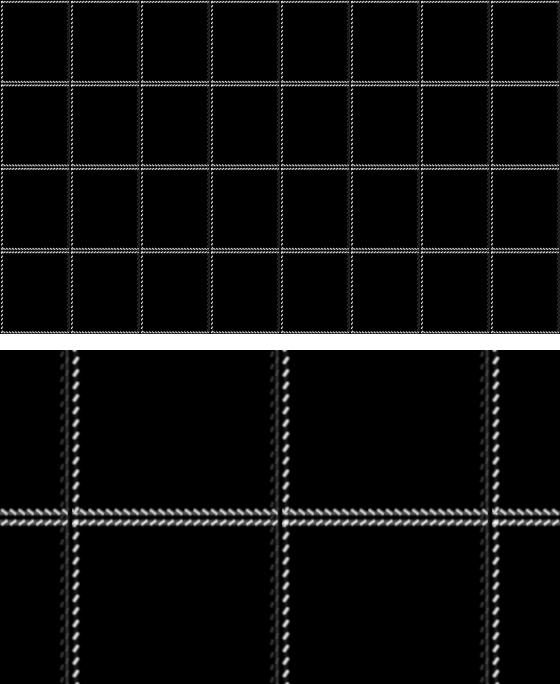
Top: the whole. Bottom: its middle third, enlarged.
Reproduce this pattern procedurally as a Shadertoy shader.

```glsl
// Row of slanted strands; p.x runs along the rope, p.y across it.
float rope(vec2 p, float pitch, vec2 lean, float radius, float soft) {
    p.x = (fract(p.x / pitch) - 0.5) * pitch;
    float t = clamp(dot(p, lean) / dot(lean, lean), -1.0, 1.0);
    float d = length(p - lean * t) - radius;
    return smoothstep(0.5, -0.5, d / soft);
}

// Soft band centred on zero.
float band(float x, float halfWidth, float soft) {
    return smoothstep(0.5, -0.5, (abs(x) - halfWidth) / soft);
}

void mainImage(out vec4 fragColor, in vec2 fragCoord) {
    // Eight by four tiles, with a canvas 306 units high.
    vec2 tile = vec2(64.0, 76.5);
    float pixel = 306.0 / iResolution.y;
    float soft = max(pixel, 1.2);
    vec2 q = fract(fragCoord / iResolution.xy * vec2(8.0, 4.0)) * tile;

    // Horizontal ropes: soft strands over a continuous core.
    float hPitch = tile.x / 24.0;
    float fromTop = q.y - tile.y + 1.7;
    float fromBottom = q.y - 1.5;
    float top = max(0.9 * rope(vec2(q.x, fromTop), hPitch, vec2(0.6, 0.4), 0.5, soft),
                    0.34 * band(fromTop, 0.8, soft));
    float bottom = max(0.85 * rope(vec2(q.x, fromBottom), hPitch, vec2(0.6, -0.45), 0.5, soft),
                       0.34 * band(fromBottom + 0.3, 0.6, soft));
    float shade = max(top, bottom) * band(q.x - 0.5 * tile.x, 31.3, pixel);

    // Left rope: short bright strands on a barely visible thread.
    float vPitch = tile.y / 20.0;
    float fromLeft = q.x - 1.8;
    float left = max(0.88 * rope(vec2(q.y, fromLeft), vPitch, vec2(0.6, 0.4), 0.55, soft),
                     0.1 * band(fromLeft, 0.6, soft));

    // Right rope: thin shadowed line with small dots inside it.
    float fromRight = q.x - tile.x + 0.9;
    float line = 0.2 * band(fromRight, 0.45, soft);
    float glint = 0.32 * rope(vec2(q.y, fromRight), vPitch, vec2(0.7, 0.1), 0.4, soft);
    float dots = 0.22 * rope(vec2(q.y + 1.9, fromRight + 1.5), vPitch, vec2(0.4, 0.15), 0.4, soft);
    shade = max(max(shade, left), max(line, max(glint, dots)));

    // Highlight where the top and left ropes meet.
    float corner = length(vec2(fromLeft, fromTop)) - 0.9;
    shade = max(shade, 0.95 * smoothstep(0.5, -0.5, corner / soft));

    fragColor = vec4(vec3(shade), 1.0);
}
```
